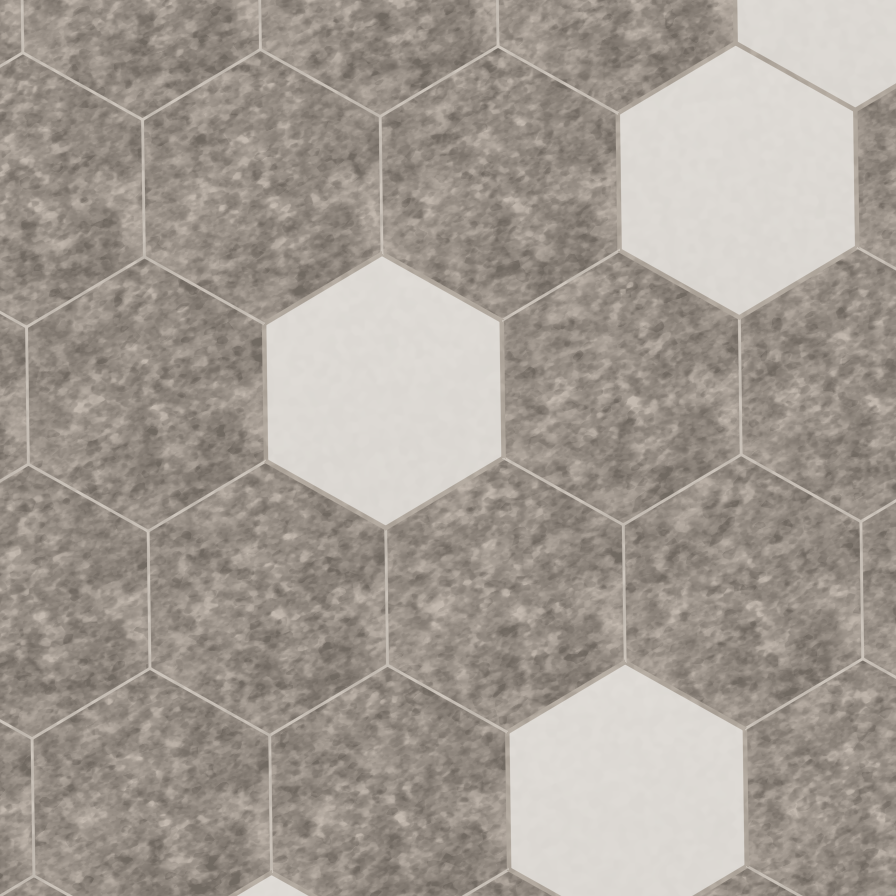
Give the GLSL for this pattern, as a WebGL 2 fragment shader.

```glsl
#version 300 es
precision highp float;
// Hexagonal floor tiles: mottled taupe stone with scattered off-white accents and thin pale grout.

uniform vec2 u_resolution;
out vec4 fragColor;

// Layout, in canvas units
const float TILE_PITCH = 0.2652;              // width across the flats
const float GRID_TILT = 0.0135;               // radians
const vec2 GRID_ORIGIN = vec2(0.4284, 0.5638);
const float ROW_HEIGHT = 0.8660254;           // in tile pitches

// Accent layout: one accent per row in every ACCENT_PERIOD columns
const int ACCENT_PERIOD = 6;
const int ACCENT_COLUMN[6] = int[6](0, 3, 0, 4, 3, 2);

// Grout half widths, in tile pitches
const float GROUT_STONE = 0.0060;
const float GROUT_ACCENT = 0.0095;

// Colours
const vec3 STONE_DARK = vec3(0.445, 0.415, 0.385);
const vec3 STONE_LIGHT = vec3(0.765, 0.725, 0.685);
const vec3 ACCENT_WHITE = vec3(0.865, 0.850, 0.830);
const vec3 GROUT_PALE = vec3(0.780, 0.750, 0.715);
const vec3 GROUT_SHADOW = vec3(0.690, 0.655, 0.615);

// Stone texture
const float STONE_CONTRAST = 1.45;
const float CENTRE_GLOW = 0.13;
const float FLECK_STRENGTH = 0.22;
const float PIT_STRENGTH = 0.20;

vec3 hash3(vec2 p) {
    vec3 q = fract(p.xyx * vec3(0.1031, 0.1030, 0.0973));
    q += dot(q, q.yxz + 33.33);
    return fract((q.xxy + q.yzz) * q.zyx);
}

// Smooth cellular noise: random cell tones blended by distance
float cellTone(vec2 p) {
    vec2 base = floor(p);
    float total = 0.0, weights = 0.0;
    for (int y = -1; y <= 1; y++)
    for (int x = -1; x <= 1; x++) {
        vec2 cell = base + vec2(x, y);
        vec3 rnd = hash3(cell + 71.0);
        vec2 offset = cell + rnd.xy - p;
        float w = exp(-6.0 * dot(offset, offset));
        total += w * rnd.z;
        weights += w;
    }
    return total / weights;
}

mat2 rotation(float angle) {
    float c = cos(angle), s = sin(angle);
    return mat2(c, s, -s, c);
}

// Axial tile index (column, row counted downwards) to plane position
vec2 tileCentre(vec2 tile) {
    return vec2(tile.x + 0.5 * tile.y, -ROW_HEIGHT * tile.y);
}

vec2 nearestTile(vec2 p) {
    float row = -p.y / ROW_HEIGHT;
    vec3 cube = vec3(p.x - 0.5 * row, row, -p.x - 0.5 * row);
    vec3 cell = round(cube), miss = abs(cell - cube);
    if (miss.x > miss.y && miss.x > miss.z) cell.x = -cell.y - cell.z;
    else if (miss.y > miss.z) cell.y = -cell.x - cell.z;
    return cell.xy;
}

bool isAccent(vec2 tile) {
    float period = float(ACCENT_PERIOD);
    int row = int(mod(tile.y + 0.5, period));
    int column = int(mod(tile.x + 0.5, period));
    return column == ACCENT_COLUMN[row];
}

// The coarse print repeats in each tile; the fine grain runs on between tiles
vec3 stoneColour(vec2 local, vec2 plane, vec2 tile) {
    vec2 grain = rotation(-0.35) * plane * vec2(1.0, 1.45);
    float coarse = cellTone(local * 4.5 + 3.7);
    float patches = cellTone(local * 10.0 + 9.1);
    float mottle = cellTone(rotation(-0.3) * local * vec2(20.0, 25.0) + 5.3);
    float fine = cellTone(grain * 36.0);
    float dust = cellTone(grain * 68.0 + 40.0);

    float tone = 0.20 * coarse + 0.22 * patches + 0.24 * mottle + 0.20 * fine + 0.14 * dust;
    tone = 0.47 + (tone - 0.5) * STONE_CONTRAST;
    tone += CENTRE_GLOW * (exp(-9.0 * dot(local, local)) - 0.25);

    // Pale flecks near the centre and the top corner, dark pits elsewhere
    vec2 corner = local - vec2(0.03, 0.47);
    float worn = exp(-8.0 * dot(local, local)) + 0.8 * exp(-50.0 * dot(corner, corner));
    tone += FLECK_STRENGTH * worn * smoothstep(0.50, 0.85, mix(mottle, fine, 0.5));
    tone -= PIT_STRENGTH * smoothstep(0.66, 0.92, cellTone(grain * 26.0 + 17.0));
    tone += 0.04 * (hash3(tile + 20.0).x - 0.5);
    return mix(STONE_DARK, STONE_LIGHT, clamp(tone, 0.0, 1.0));
}

void main() {
    float canvas = min(u_resolution.x, u_resolution.y);
    vec2 plane = rotation(-GRID_TILT) * (gl_FragCoord.xy / canvas - GRID_ORIGIN) / TILE_PITCH;
    float pixel = 1.0 / (canvas * TILE_PITCH);

    vec2 tile = nearestTile(plane);
    vec2 local = plane - tileCentre(tile);
    bool accent = isAccent(tile);

    // Tile face
    float weave = cellTone(plane * 30.0 + 13.0) - 0.5;
    vec3 colour = accent ? ACCENT_WHITE + 0.016 * weave + 0.012 * local.y
                         : stoneColour(local, plane, tile);

    // Grout along the six sides, toned by the tiles it separates
    vec2 side = vec2(1.0, 0.0);
    for (int k = 0; k < 6; k++) {
        float edge = 0.5 - dot(local, tileCentre(side));
        bool touchesAccent = accent || isAccent(tile + side);
        float halfWidth = touchesAccent ? GROUT_ACCENT : GROUT_STONE;
        vec3 grout = (touchesAccent ? GROUT_SHADOW : GROUT_PALE) + 0.07 * weave;
        float cover = 1.0 - smoothstep(halfWidth - 0.7 * pixel, halfWidth + 0.7 * pixel, edge);
        colour = mix(colour, grout, cover);
        side = vec2(-side.y, side.x + side.y);
    }
    fragColor = vec4(colour, 1.0);
}
```
